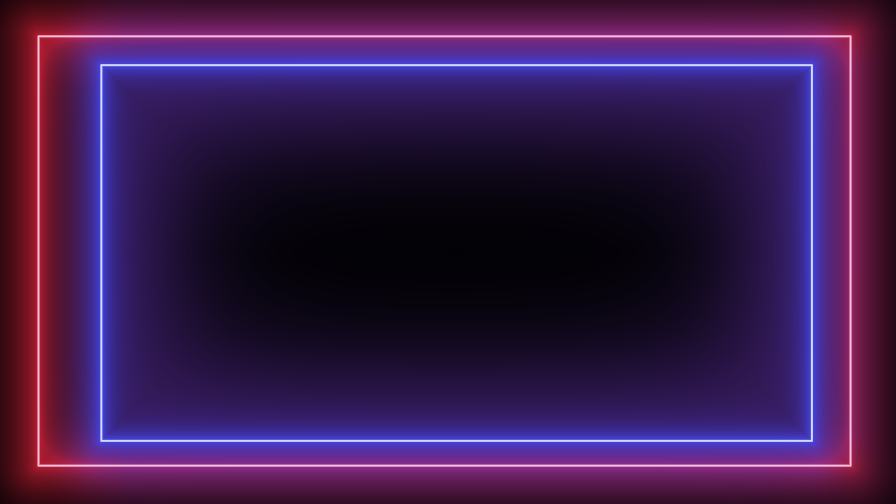
Reproduce this background procedurally as a Shadertoy shader.

```glsl
float boxDistance(vec2 p, vec2 halfSize) {
    vec2 q = abs(p) - halfSize;
    return length(max(q, 0.0)) + min(max(q.x, q.y), 0.0);
}

// Depth below the nearest side, blended softly toward the corners
float softDepth(vec2 p, vec2 halfSize, float sharpness) {
    vec2 depth = halfSize - abs(p);
    vec2 blend = exp(-sharpness * depth);
    return max(-log(blend.x + blend.y) / sharpness, 0.0);
}

float tube(float d, float pixel) {
    return clamp((0.0020 - abs(d)) / pixel + 0.5, 0.0, 1.0);
}

// Red on the left and at the corners, magenta elsewhere
vec3 outerGlow(vec2 p, vec2 halfSize, float d) {
    float left = 1.0 - smoothstep(-0.80, -0.60, p.x);
    float corner = exp(-length(abs(p) - halfSize) / 0.07);
    float side = smoothstep(0.72, 0.81, p.x);
    float redness = max(left, max(0.75 * corner, 0.25 * side));
    vec3 tint = mix(vec3(0.43, 0.10, 0.28), vec3(0.60, 0.09, 0.14), redness);

    float fade = d > 0.0
        ? d / mix(0.16, 0.10, redness) + pow(d / 0.12, 2.0)
        : softDepth(p, halfSize, 30.0) / 0.062;
    return tint * exp(-fade) + vec3(0.16, 0.02, 0.03) * exp(-abs(d) / 0.008);
}

// Tight blue light over a broad violet haze
vec3 innerGlow(vec2 p, vec2 halfSize, float d) {
    float haze = d > 0.0 ? d / 0.073 : softDepth(p, halfSize, 11.0) / 0.185;
    return vec3(0.195, 0.095, 0.33) * exp(-haze * haze)
         + vec3(0.03, 0.13, 0.46) * exp(-abs(d) / 0.027)
         + vec3(0.02, 0.05, 0.10) * exp(-abs(d) / 0.008);
}

void mainImage(out vec4 fragColor, in vec2 fragCoord) {
    vec2 p = fragCoord / iResolution.xy * vec2(16.0 / 9.0, 1.0);
    float pixel = 1.0 / iResolution.y;

    // Two slightly offset frames
    vec2 outerHalf = vec2(0.8056, 0.4259);
    vec2 innerHalf = vec2(0.7049, 0.3727);
    vec2 outerPos = p - vec2(0.882, 0.502);
    vec2 innerPos = p - vec2(0.906, 0.498);
    float outerDist = boxDistance(outerPos, outerHalf);
    float innerDist = boxDistance(innerPos, innerHalf);

    // The inner frame masks the warm light as it gets closer
    float warmMask = 1.0 - 0.88 * exp(-max(innerDist, 0.0) / 0.035);
    vec3 color = vec3(0.006, 0.004, 0.014);
    color += outerGlow(outerPos, outerHalf, outerDist) * warmMask;
    color += innerGlow(innerPos, innerHalf, innerDist);

    // Bright tube cores
    color = mix(color, vec3(0.96, 0.76, 0.88), tube(outerDist, pixel));
    color = mix(color, vec3(0.82, 0.86, 1.0), tube(innerDist, pixel));

    fragColor = vec4(clamp(color, 0.0, 1.0), 1.0);
}
```
